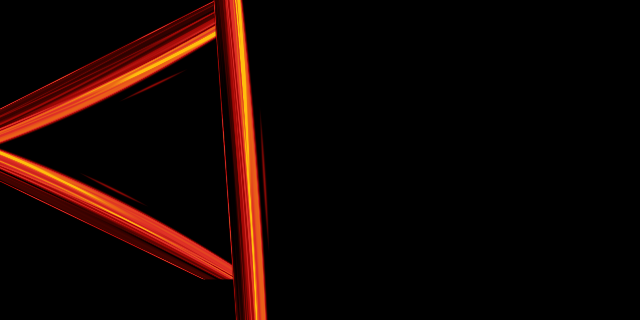
A Shadertoy shader for this background:

```glsl
float hash(float n) {
    return fract(sin(n * 12.9898) * 4375.85);
}

float noise(float x) {
    float i = floor(x), f = fract(x);
    return mix(hash(i), hash(i + 1.0), f * f * (3.0 - 2.0 * f));
}

// Dark red through scarlet to orange and yellow
vec3 fireColor(float heat) {
    vec3 color = mix(vec3(0.0), vec3(0.25, 0.01, 0.0), smoothstep(0.0, 0.25, heat));
    color = mix(color, vec3(0.63, 0.03, 0.02), smoothstep(0.25, 0.55, heat));
    color = mix(color, vec3(0.87, 0.18, 0.15), smoothstep(0.55, 0.78, heat));
    color = mix(color, vec3(0.92, 0.39, 0.09), smoothstep(0.78, 1.0, heat));
    return mix(color, vec3(1.0, 0.75, 0.05), smoothstep(1.0, 1.3, heat));
}

float fiberLine(float d, float width) {
    return exp(-d * d / (width * width));
}

// Position between two edges: 0 on the cold edge, 1 on the hot edge
float acrossRibbon(float along, float side, vec2 cold, vec2 hot, float bow) {
    float coldEdge = mix(cold.x, cold.y, along);
    float hotEdge = mix(hot.x, hot.y, along) + bow * 4.0 * along * (1.0 - along);
    return (side - coldEdge) / (hotEdge - coldEdge);
}

// A bundle of fibers; tipDistance runs away from the brightest end
vec3 ribbon(float along, float v, float tipDistance, float gap, float seed, float pixel) {
    float aa = pixel / 0.11;
    float drift = v + 0.05 * sin(along * 3.0 + seed);
    float grain = noise(drift * 13.0 + seed) * 0.6 + noise(drift * 31.0 + seed) * 0.4;
    float heat = 0.22 + 0.56 * smoothstep(0.22, 0.72, v);
    heat += (grain - 0.5) * mix(0.4, 0.2, smoothstep(0.6, 0.8, v));
    heat += 0.16 * smoothstep(0.73, 0.88, v);

    // Crossing light and dark fibers
    for (int i = 0; i < 12; i++) {
        float id = float(i) + seed * 3.7;
        float start = 0.15 + 0.65 * hash(id);
        float path = start + (hash(id + 31.0) - 0.5) * 0.3 * along;
        float strength = mix(-0.24, 0.3, hash(id + 67.0));
        heat += strength * fiberLine(v - path, 0.018 + aa * 0.3);
    }

    // Hollow on the cold side, soft burn on the hot side
    float hollow = gap * sin(3.14159 * clamp(along, 0.0, 1.0));
    heat *= 1.0 - hollow * (1.0 - smoothstep(0.2, 0.34, v));
    heat *= 1.0 - 0.65 * smoothstep(0.91, 1.0, v);

    // Yellow glint and glowing rim
    float glintFade = 1.0 - smoothstep(0.25, 0.75, tipDistance);
    heat += 0.5 * glintFade * fiberLine(v - 0.87 + 0.3 * tipDistance, 0.055);
    float rimFade = 0.45 + 0.4 * noise(along * 7.0 + seed);
    heat = max(heat, rimFade * 1.1 * fiberLine(v - 0.015, 0.015 + aa * 0.3));

    float mask = smoothstep(-aa, aa, v) * (1.0 - smoothstep(1.0 - aa, 1.0 + aa, v));
    return fireColor(heat) * mask;
}

// Thin spark, tapered at both ends
vec3 sliver(vec2 p, vec2 a, vec2 b, float width, float pixel) {
    vec2 span = b - a;
    float t = clamp(dot(p - a, span) / dot(span, span), 0.0, 1.0);
    float taper = sin(3.14159 * t);
    float d = length(p - a - span * t);
    return vec3(0.55, 0.03, 0.015) * taper * fiberLine(d, width * taper + pixel * 0.5);
}

void mainImage(out vec4 fragColor, in vec2 fragCoord) {
    vec2 p = fragCoord / iResolution.y;
    float pixel = 1.0 / iResolution.y;

    // Ribbon coordinates
    float down = 1.0 - p.y;
    float upperAlong = p.x / 0.672;
    float lowerAlong = p.x / 0.729;
    float postV = acrossRibbon(down, p.x, vec2(0.667, 0.737), vec2(0.758, 0.836), 0.008);
    float upperV = acrossRibbon(upperAlong, p.y, vec2(0.661, 1.0), vec2(0.549, 0.878), -0.022);
    float lowerV = acrossRibbon(lowerAlong, p.y, vec2(0.432, 0.081), vec2(0.536, 0.172), 0.026);

    // Slanted arms end at the upright post
    vec3 upper = ribbon(upperAlong, upperV, 1.0 - upperAlong, 0.0, 5.0, pixel);
    vec3 lower = ribbon(lowerAlong, lowerV, lowerAlong, 0.15, 11.0, pixel);
    lower *= smoothstep(0.127 - pixel, 0.127 + pixel, p.y);
    float postEdge = mix(0.667, 0.737, down);
    float armMask = 1.0 - smoothstep(postEdge - pixel, postEdge + pixel, p.x);
    vec3 color = (upper + lower) * armMask;
    color += ribbon(down, postV, down, 0.9, 2.0, pixel);

    // Loose sparks beside the hot edges
    color += sliver(p, vec2(0.812, 0.667), vec2(0.841, 0.206), 0.0025, pixel);
    color += sliver(p, vec2(0.372, 0.682), vec2(0.586, 0.784), 0.002, pixel);
    color += sliver(p, vec2(0.247, 0.461), vec2(0.464, 0.354), 0.002, pixel);

    fragColor = vec4(clamp(color, 0.0, 1.0), 1.0);
}
```
